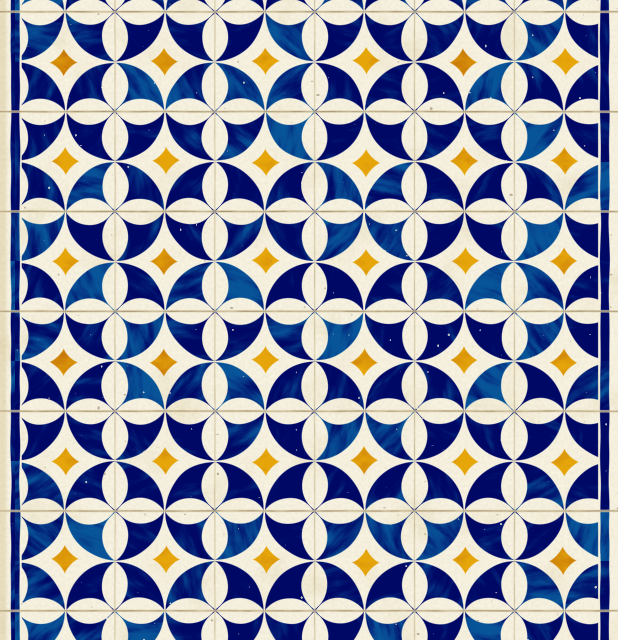
Give the GLSL for this pattern, as a Shadertoy shader.

```glsl
// Hand-painted tiles: blue discs on the tile corners, each cut by four cream petals,
// leave a four-pointed star with an ochre diamond in every tile. Distance functions give
// the shapes; gradient noise gives brushwork, stains, chips and worn joints.

const float PITCH = 0.156;                   // tile side, in canvas heights
const vec2 CORNER = vec2(0.0237, 0.0456);    // a tile corner, in canvas heights
const vec2 FIELD = vec2(0.034, 0.9345);      // left and right limits of the pattern

const vec3 CREAM = vec3(0.96, 0.94, 0.87);
const vec3 STAIN = vec3(0.85, 0.79, 0.62);
const vec3 JOINT = vec3(0.60, 0.53, 0.40);
const vec3 NAVY = vec3(0.0, 0.03, 0.40);
const vec3 AZURE = vec3(0.03, 0.33, 0.60);
const vec3 OCHRE = vec3(0.90, 0.65, 0.04);
const vec3 AMBER = vec3(0.78, 0.47, 0.03);

vec2 hash2(vec2 p) {
    vec3 q = fract(p.xyx * vec3(0.1031, 0.1030, 0.0973));
    q += dot(q, q.yzx + 33.33);
    return fract((q.xx + q.yz) * q.zy);
}

float cornerSlope(vec2 cell, vec2 offset) {
    float angle = 6.2832 * hash2(cell).x;
    return dot(vec2(cos(angle), sin(angle)), offset);
}

float gradientNoise(vec2 p) {
    vec2 i = floor(p), f = fract(p);
    vec2 u = f * f * f * (f * (f * 6.0 - 15.0) + 10.0);
    vec2 e = vec2(1.0, 0.0);
    return mix(mix(cornerSlope(i, f), cornerSlope(i + e, f - e), u.x),
               mix(cornerSlope(i + e.yx, f - e.yx), cornerSlope(i + 1.0, f - 1.0), u.x), u.y);
}

float fbm(vec2 p) {
    float sum = 0.0, gain = 0.6;
    for (int k = 0; k < 4; k++) {
        sum += gain * gradientNoise(p);
        p = mat2(1.6, 1.2, -1.2, 1.6) * p + 7.3;
        gain *= 0.5;
    }
    return sum;
}

float cover(float d, float soft) { return 1.0 - smoothstep(-soft, soft, d); }

// Lens standing on the y axis.
float lensDistance(vec2 p, float halfWidth, float halfLength) {
    float shift = (halfLength * halfLength - halfWidth * halfWidth) / (2.0 * halfWidth);
    p = abs(p);
    return (p.y - halfLength) * shift > p.x * halfLength
        ? length(p - vec2(0.0, halfLength))
        : length(p + vec2(shift, 0.0)) - shift - halfWidth;
}

// Petal from a corner to an edge midpoint, rounder at its outer end.
float petalDistance(vec2 q) {
    vec2 a = abs(q);
    vec2 p = vec2(min(a.x, a.y), max(a.x, a.y));
    return lensDistance(p - vec2(0.0, 0.237), 0.117, 0.225) - 0.06 * p.y;
}

// Diamond with four hollow sides.
float diamondDistance(vec2 q, float reach) {
    vec2 a = abs(q);
    vec2 centre = vec2(2.08 * reach);
    float radius = length(centre - vec2(reach, 0.0));
    return max(radius - length(a - centre), (a.x + a.y - reach) * 0.7071);
}

// Brushed glaze: stroke direction and tone change with each painted patch.
vec3 blueGlaze(vec2 g, vec2 patchId) {
    vec2 h = hash2(patchId + 41.0);
    float c = cos(6.2832 * h.x), s = sin(6.2832 * h.x);
    vec2 along = mat2(c, -s, s, c) * g;
    float strokes = fbm(along * vec2(2.5, 9.0) + 30.0 * h);
    float wash = gradientNoise(g * 2.3 + 17.0);
    float tone = 0.75 * h.y * h.y * h.y + 0.95 * strokes + 0.45 * wash;
    return mix(NAVY, AZURE, smoothstep(-0.02, 0.85, tone));
}

void mainImage(out vec4 fragColor, in vec2 fragCoord) {
    vec2 uv = fragCoord / iResolution.y;
    float soft = 0.8 / (iResolution.y * PITCH);
    vec2 g = (uv - CORNER) / PITCH;
    vec2 tile = floor(g);
    vec2 wobble = 0.014 * vec2(gradientNoise(g * 2.7), gradientNoise(g * 2.7 + 50.0));
    vec2 q = g - round(g) + wobble;
    float inField = cover(abs(uv.x - 0.5 * (FIELD.x + FIELD.y)) / PITCH
                          - 0.5 * (FIELD.y - FIELD.x) / PITCH, soft);

    // Stained ground, dirtier on the outer left edge
    float grime = fbm(g * 1.7 + 9.0);
    vec3 color = mix(CREAM, STAIN, 0.35 * smoothstep(0.0, 0.6, grime));
    color = mix(color, STAIN, 0.5 * cover(uv.x - 0.010, 0.004));
    color *= 1.0 + 0.03 * gradientNoise(g * 30.0);

    // Corner discs without their petals, and the two border stripes
    float disc = max(length(q) - 0.492, -petalDistance(q));
    float stripe = min(abs(uv.x - 0.024), abs(uv.x - 0.945)) / PITCH - 0.044;
    float paint = max(cover(disc, soft) * inField, cover(stripe + wobble.x, soft));
    float chip = smoothstep(0.50, 0.62, gradientNoise(g * 19.0 + 3.0));
    color = mix(color, blueGlaze(g, floor(g * 2.0)), paint * (1.0 - 0.75 * chip));

    // Ochre diamond, shifted and toned tile by tile
    vec2 h = hash2(tile + 5.0);
    float diamond = diamondDistance(g - tile - 0.5 + 0.03 * (h - 0.5) + wobble, 0.136);
    float ochreTone = 0.75 * h.x * h.x + 0.9 * fbm(g * vec2(5.0, 9.0));
    color = mix(color, mix(OCHRE, AMBER, clamp(ochreTone, 0.0, 1.0)),
                cover(diamond, soft) * inField);

    // Joints: a pale lip with a dark broken centre, stronger across than down
    vec2 toJoint = abs(g - round(g) + 0.25 * wobble);
    vec2 shown = vec2(inField, 1.0);
    vec2 lip = vec2(cover(toJoint.x - 0.010, soft), cover(toJoint.y - 0.013, soft)) * shown;
    vec2 seam = vec2(cover(toJoint.x - 0.003, soft), cover(toJoint.y - 0.006, soft)) * shown;
    float worn = smoothstep(-0.35, 0.35, fbm(g * 4.0 + 23.0));
    color = mix(color, mix(CREAM, STAIN, 0.7), 0.75 * max(0.7 * lip.x, lip.y));
    color = mix(color, JOINT, max(0.55 * seam.x, 0.9 * seam.y) * mix(0.35, 1.0, worn));

    // Scattered brown specks, denser beside the joints
    float near = exp(-12.0 * min(toJoint.x, toJoint.y));
    float speck = smoothstep(0.56, 0.68, gradientNoise(g * 15.0 + 80.0) + 0.08 * near);
    color = mix(color, JOINT, 0.6 * speck * (1.0 - paint));

    fragColor = vec4(color, 1.0);
}
```
